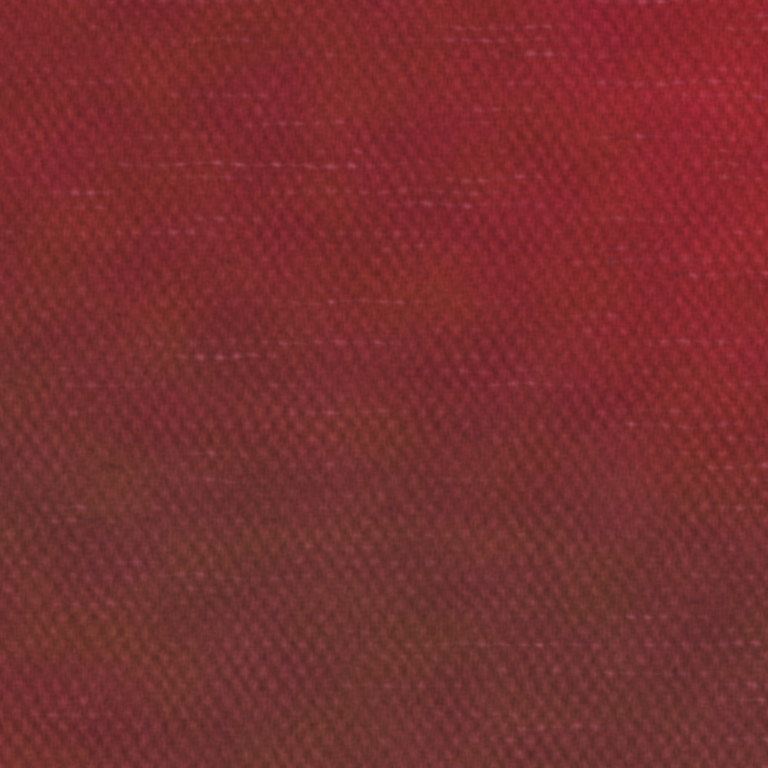
A three.js fragment shader for this texture:

```glsl
// Plain-weave red cloth: a staggered egg-crate weave over a crimson-to-brown dye wash.
// Two crossed diagonal waves form the knots and pits; gradient noise adds uneven dye,
// sparse pale mauve slubs along single rows, thread wobble and fine fibre grain.
#define KNOTS_ACROSS 42.0
#define ROWS_DOWN 56.0
#define RELIEF 0.085
#define SLUB_STRENGTH 0.48
#define GRAIN 0.10
#define WOBBLE 0.40
#define BROWN vec3(0.425, 0.205, 0.190)
#define RED vec3(0.490, 0.165, 0.170)
#define CRIMSON vec3(0.600, 0.145, 0.185)
#define MAUVE vec3(0.680, 0.350, 0.450)

varying vec2 vUv;

const float PI = 3.14159;

float hash(vec2 p) {
  vec3 q = fract(vec3(p.xyx) * 0.1031);
  q += dot(q, q.yzx + 33.33);
  return fract((q.x + q.y) * q.z);
}

vec2 gradient(vec2 cell) {
  float angle = 2.0 * PI * hash(cell);
  return vec2(cos(angle), sin(angle));
}

float gradientNoise(vec2 p) {
  vec2 i = floor(p), f = fract(p);
  vec2 u = f * f * f * (f * (f * 6.0 - 15.0) + 10.0);
  vec2 e = vec2(1.0, 0.0);
  float low = mix(dot(gradient(i), f), dot(gradient(i + e), f - e), u.x);
  float high = mix(dot(gradient(i + e.yx), f - e.yx),
                   dot(gradient(i + e.xx), f - e.xx), u.x);
  return mix(low, high, u.y);
}

float fbm(vec2 p) {
  float sum = 0.0, amplitude = 0.6;
  for (int i = 0; i < 3; i++) {
    sum += amplitude * gradientNoise(p);
    p = p * 2.03 + 17.0;
    amplitude *= 0.5;
  }
  return sum;
}

// Broad dye wash: brown below, red above, crimson in the upper right
vec3 dyeColor(vec2 uv) {
  float blotch = fbm(uv * vec2(4.0, 6.0) + 3.0);
  float height = uv.y + 0.20 * (uv.x - 0.5) + 0.15 * blotch;
  vec3 dye = mix(BROWN, RED, smoothstep(0.22, 0.72, height));
  float glow = 1.0 - smoothstep(0.0, 0.70, length(uv - vec2(1.06, 0.92)));
  dye = mix(dye, CRIMSON, 0.80 * glow);
  float lowCorner = 1.0 - smoothstep(0.0, 0.35, length(uv - vec2(0.0, 0.03)));
  dye = mix(dye, RED, 0.4 * lowCorner);

  // Warm and cool patches, then uneven depth of dye
  float tint = fbm(uv * vec2(7.0, 9.0) + 80.0);
  dye += tint * vec3(0.0, 0.035, -0.030);
  return dye * (1.0 + 0.12 * fbm(uv * vec2(8.0, 12.0) + 40.0));
}

void main() {
  vec2 uv = vUv;

  // Brick grid of knots with slightly wandering threads
  vec2 thread = uv * vec2(KNOTS_ACROSS, ROWS_DOWN);
  thread += WOBBLE * vec2(gradientNoise(thread * 0.40), gradientNoise(thread * 0.33 + 60.0));
  float row = floor(thread.y + 0.5);
  vec2 brick = vec2(thread.x + 0.5 * mod(row, 2.0), thread.y) + 0.5;
  vec2 cell = floor(brick);
  vec2 local = fract(brick) - 0.5;
  local.y += 0.12 * local.x;

  // Crossed diagonals, the falling one a little stronger
  float across = 2.0 * PI * thread.x, along = PI * thread.y;
  float weave = 0.60 * cos(across + along) + 0.40 * cos(across - along);
  float depth = RELIEF * mix(1.15, 0.80, uv.y) * (1.0 + 0.9 * gradientNoise(thread * 0.22 + 30.0));
  vec3 color = dyeColor(uv) * (1.0 + depth * weave);

  // Uneven rounded crowns of the knots
  float crown = exp(-dot(local * local, vec2(16.0, 18.0)));
  color = mix(color, MAUVE, 0.12 * hash(cell + 11.0) * crown);

  // Pale slubs: short runs of brighter knots on individual rows
  float run = gradientNoise(vec2(thread.x * 0.13, row * 7.37 + 5.2));
  float sheen = smoothstep(0.0, 0.48, run + 0.16 * (uv.x + uv.y - 1.0));
  float slub = exp(-dot(local * local, vec2(18.0, 34.0)));
  float pick = 0.12 + 0.88 * smoothstep(0.30, 1.0, hash(cell + 71.0));
  color = mix(color, MAUVE, SLUB_STRENGTH * sheen * pick * slub);
  float strand = exp(-60.0 * local.y * local.y);
  color = mix(color, MAUVE, 0.10 * sheen * strand);

  // Occasional dark flecks
  float fleck = smoothstep(0.988, 1.0, hash(cell + 137.0));
  color *= 1.0 - 0.28 * fleck * crown;

  // Fine fibres running both ways, plus speckle
  float fibre = gradientNoise(uv * vec2(260.0, 75.0)) + 0.6 * gradientNoise(uv * vec2(60.0, 230.0) + 90.0);
  float speckle = gradientNoise(uv * 170.0 + 25.0);
  color *= 1.0 + GRAIN * (fibre + speckle);

  gl_FragColor = vec4(color, 1.0);
}
```
